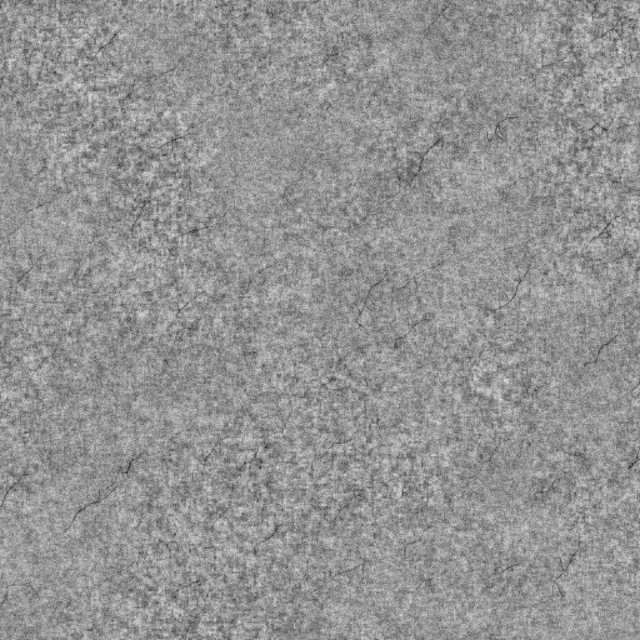
Give the GLSL for this texture, as a WebGL 1 fragment shader.

```glsl
precision highp float;

// Grey, grainy stone crossed by fine ragged cracks that rise to the right.
// Hash grain, dash-like mottling and soft patches make the surface; each cell
// of a jittered grid grows one crack as a wandering chain of segments.

uniform vec2 u_resolution;

const float BASE_GREY = 0.582;
const float GRAIN_FREQ = 512.0;
const float GRAIN_AMOUNT = 0.102;
const vec2 DASH_FREQ = vec2(128.0, 256.0);
const float DASH_AMOUNT = 0.078;
const float BLOTCH_FREQ = 73.0;
const float BLOTCH_AMOUNT = 0.055;
const float PATCH_FREQ = 11.0;
const float PATCH_AMOUNT = 0.040;
const float SPECK_AMOUNT = 0.10;

const float CRACK_CELLS = 8.0;       // cracks across the canvas
const float CRACK_STEP = 0.022;      // longest segment
const float CRACK_HALF_WIDTH = 0.0013;
const float CRACK_DARKNESS = 0.24;
const float HALO_WIDTH = 0.006;
const float HALO_DARKNESS = 0.035;
const float STEEP_ANGLE = 0.98;      // heading at the lower end
const float SHALLOW_ANGLE = 0.42;    // heading at the upper end
const float TWIG_CHANCE = 0.38;
const int STEPS = 6;

float hash(vec2 p) {
  vec3 q = fract(vec3(p.xyx) * 0.1031);
  q += dot(q, q.yzx + 33.33);
  return fract((q.x + q.y) * q.z);
}

// Value noise from -1 to 1
float noise(vec2 p) {
  vec2 cell = floor(p);
  vec2 f = fract(p);
  f = f * f * (3.0 - 2.0 * f);
  float low = mix(hash(cell), hash(cell + vec2(1.0, 0.0)), f.x);
  float high = mix(hash(cell + vec2(0.0, 1.0)), hash(cell + vec2(1.0)), f.x);
  return 2.0 * mix(low, high, f.y) - 1.0;
}

vec2 heading(float angle) {
  return vec2(cos(angle), sin(angle));
}

float segmentDistance(vec2 p, vec2 a, vec2 b) {
  vec2 along = b - a;
  float t = clamp(dot(p - a, along) / dot(along, along), 0.0, 1.0);
  return length(p - a - along * t);
}

// Line coverage in x, soft halo in y
vec2 stroke(float d, float halfWidth, float pixel) {
  float edge = max(0.0008, 0.6 * pixel);
  float line = 1.0 - smoothstep(halfWidth - edge, halfWidth + edge, d);
  return vec2(line, exp(-d * d / (HALO_WIDTH * HALO_WIDTH)));
}

// One crack with its twigs, grown from the lower left
vec2 crack(vec2 p, vec2 cell, float pixel) {
  vec2 seed = cell * 17.0 + 211.0;
  vec2 jitter = vec2(hash(seed), hash(seed + 1.3)) - 0.5;
  float stepLength = CRACK_STEP * mix(0.55, 1.0, hash(seed + 2.7));
  float middle = 0.5 * (STEEP_ANGLE + SHALLOW_ANGLE);
  vec2 joint = (cell + 0.5 + 0.8 * jitter) / CRACK_CELLS
             - heading(middle) * stepLength * float(STEPS) * 0.5;
  vec2 ink = vec2(0.0);
  for (int i = 0; i < STEPS; i++) {
    float t = float(i) / float(STEPS - 1);
    vec2 stepSeed = seed + vec2(3.1 + float(i) * 1.7, 5.9);
    float angle = mix(STEEP_ANGLE, SHALLOW_ANGLE, t) + 1.1 * (hash(stepSeed) - 0.5);
    vec2 next = joint + heading(angle) * stepLength;
    float taper = 1.0 - 0.45 * abs(2.0 * t - 1.0);
    ink = max(ink, taper * stroke(segmentDistance(p, joint, next), CRACK_HALF_WIDTH, pixel));

    // Twigs either hang down or climb more steeply
    if (hash(stepSeed + 7.3) < TWIG_CHANCE) {
      float turn = hash(stepSeed + 9.1) < 0.6 ? -1.9 : 0.9;
      vec2 tip = joint + heading(angle + turn) * stepLength * 1.1;
      ink = max(ink, 0.75 * stroke(segmentDistance(p, joint, tip), CRACK_HALF_WIDTH * 0.85, pixel));
    }
    joint = next;
  }
  return ink * mix(0.25, 1.0, hash(seed + 4.9));
}

void main() {
  float pixel = 1.0 / min(u_resolution.x, u_resolution.y);
  vec2 p = gl_FragCoord.xy * pixel;

  // Stone surface
  float broad = 0.6 * noise(p * PATCH_FREQ) + 0.5 * noise(p * PATCH_FREQ * 2.3 + 40.0);
  float grain = noise(p * GRAIN_FREQ + 0.5);
  float dashes = noise(p * DASH_FREQ + 300.0) + noise(p * DASH_FREQ.yx + 700.0);
  float blotch = noise(p * BLOTCH_FREQ + 90.0);
  float roughness = 1.0 + 0.45 * noise(p * PATCH_FREQ * 0.7 + 150.0);
  float speck = smoothstep(0.55, 0.95, noise(p * DASH_FREQ.y + 1100.0));
  float grey = BASE_GREY + GRAIN_AMOUNT * grain + PATCH_AMOUNT * broad
             + roughness * (DASH_AMOUNT * dashes + BLOTCH_AMOUNT * blotch - SPECK_AMOUNT * speck);

  // Cracks, made ragged by a small warp and broken up along their length
  vec2 warped = p + 0.0025 * vec2(noise(p * 60.0 + 20.0), noise(p * 60.0 + 510.0));
  vec2 home = floor(warped * CRACK_CELLS);
  vec2 ink = vec2(0.0);
  for (int y = -1; y <= 1; y++) {
    for (int x = -1; x <= 1; x++) {
      ink = max(ink, crack(warped, home + vec2(float(x), float(y)), pixel));
    }
  }
  float wear = 0.8 + 0.35 * noise(p * 95.0 + 620.0);
  grey -= CRACK_DARKNESS * wear * ink.x + HALO_DARKNESS * ink.y;

  gl_FragColor = vec4(vec3(clamp(grey, 0.0, 1.0)), 1.0);
}
```
